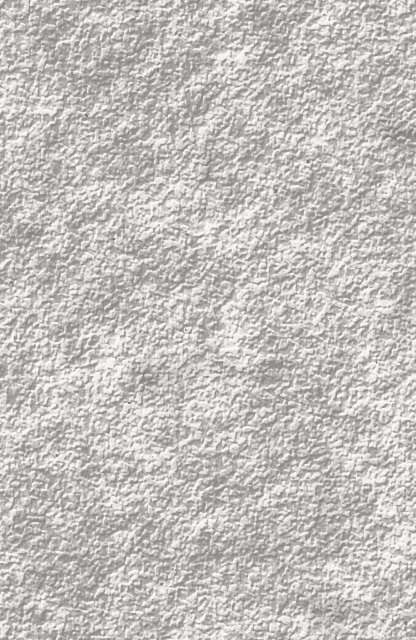
A WebGL 1 fragment shader for this texture:

```glsl
precision highp float;
// Rough whitewashed stucco in raking sunlight from the upper left.
// A height field of rounded crumbs on a flatter bed, with lumps and strokes,
// is lit by its slope and a short shadow march, then toned grey to warm white.

uniform vec2 u_resolution;

const vec2 TO_LIGHT = vec2(-0.55, 0.835);
const float LIGHT_STEP = 0.005;
const vec2 STROKE_DIR = vec2(0.80, 0.60);

vec2 hash2(vec2 cell) {
  vec3 q = fract(cell.xyx * vec3(0.1031, 0.1030, 0.0973));
  q += dot(q, q.yzx + 33.33);
  return fract((q.xx + q.yz) * q.zy);
}

float cornerSlope(vec2 cell, vec2 offset) {
  float angle = 6.2832 * hash2(cell).x;
  return dot(vec2(cos(angle), sin(angle)), offset);
}

// Gradient noise, centred on zero.
float noise(vec2 p) {
  vec2 i = floor(p), f = fract(p);
  vec2 w = f * f * f * (f * (f * 6.0 - 15.0) + 10.0);
  vec2 e = vec2(1.0, 0.0);
  float low = mix(cornerSlope(i, f), cornerSlope(i + e, f - e), w.x);
  float high = mix(cornerSlope(i + e.yx, f - e.yx), cornerSlope(i + 1.0, f - 1.0), w.x);
  return mix(low, high, w.y);
}

// Packed domes around jittered cell points, roughly centred on zero.
float grains(vec2 p) {
  vec2 i = floor(p), f = fract(p);
  float nearest = 2.0;
  for (int y = -1; y <= 1; y++) {
    for (int x = -1; x <= 1; x++) {
      vec2 cell = vec2(float(x), float(y));
      vec2 d = cell + hash2(i + cell) - f;
      nearest = min(nearest, dot(d, d));
    }
  }
  return 0.28 - nearest;
}

// Coordinates along and across the trowel strokes.
vec2 strokeSpace(vec2 p) {
  return vec2(dot(p, STROKE_DIR), dot(p, vec2(-STROKE_DIR.y, STROKE_DIR.x)));
}

// Crumbs: rounded knobs rising out of a flat bed.
float crumbs(vec2 p) {
  float mass = 0.9 * noise(p * 54.0 + 11.0) + 0.6 * noise(strokeSpace(p) * 104.0 + 63.0);
  mass += 0.8 * grains(p * 84.0 + 40.0);
  return smoothstep(-0.35, 0.48, mass) - 0.42;
}

float plasterHeight(vec2 p) {
  vec2 warp = vec2(noise(p * 70.0 + 7.0), noise(p * 70.0 + 91.0));
  float h = crumbs(p + 0.0035 * warp);
  h += 0.28 * noise(strokeSpace(p) * 155.0 + 23.0);
  h += 0.75 * noise(p * 24.0 + 47.0);
  h += 0.9 * noise(strokeSpace(p) * vec2(9.0, 20.0) + 31.0);
  return h;
}

// Signed brightness: slope facing the light, raised parts, cast shadows.
float sunlight(vec2 p) {
  float here = plasterHeight(p);
  float slope = 0.0;
  float shadow = 0.0;
  for (int k = 1; k <= 4; k++) {
    float reach = float(k);
    float rise = plasterHeight(p + TO_LIGHT * LIGHT_STEP * reach) - here;
    if (k == 1) slope = -rise;
    shadow = max(shadow, rise - 0.22 * reach);
  }
  return 2.1 * slope + 0.7 * here - 0.6 * shadow;
}

float ramp(float from, float to, float t) {
  return clamp((t - from) / (to - from), 0.0, 1.0);
}

vec3 plasterTone(float t) {
  vec3 c = mix(vec3(0.550, 0.540, 0.530), vec3(0.637, 0.627, 0.617), ramp(0.0, 0.15, t));
  c = mix(c, vec3(0.715, 0.705, 0.692), ramp(0.15, 0.40, t));
  c = mix(c, vec3(0.800, 0.793, 0.775), ramp(0.40, 0.61, t));
  c = mix(c, vec3(0.890, 0.884, 0.870), ramp(0.61, 0.81, t));
  return mix(c, vec3(0.985, 0.975, 0.965), ramp(0.81, 1.0, t));
}

// Rare small dark pits, one possible per cell, with ragged edges.
float pits(vec2 p, float cells) {
  vec2 q = p * cells;
  vec2 chance = hash2(floor(q) + 71.0);
  vec2 centre = 0.25 + 0.5 * hash2(floor(q) + 13.0);
  float radius = mix(0.05, 0.12, chance.y);
  float d = length(fract(q) - centre) + 0.08 * noise(p * 180.0);
  return step(0.94, chance.x) * (1.0 - smoothstep(0.3 * radius, radius, d));
}

void main() {
  vec2 p = gl_FragCoord.xy / u_resolution.x;

  // Broad weathering and middle-sized hollows shift the exposure.
  float patches = noise(p * 2.6 + 5.0) + 0.8 * noise(strokeSpace(p) * vec2(5.0, 9.0) + 17.0);
  patches += 0.9 * noise(p * 13.0 + 77.0) + 0.7 * noise(p * 27.0 + 29.0);
  float exposure = sunlight(p) + 0.95 * patches;
  float tone = 1.0 / (1.0 + exp(-1.6 * exposure));
  vec3 color = plasterTone(tone);

  // Faint grey stains and dark pits.
  float stain = smoothstep(0.28, 0.6, noise(p * 7.0 + 53.0));
  color *= 1.0 - 0.10 * stain;
  color = mix(color, vec3(0.38, 0.37, 0.36), 0.75 * pits(p, 17.0));

  gl_FragColor = vec4(color, 1.0);
}
```
